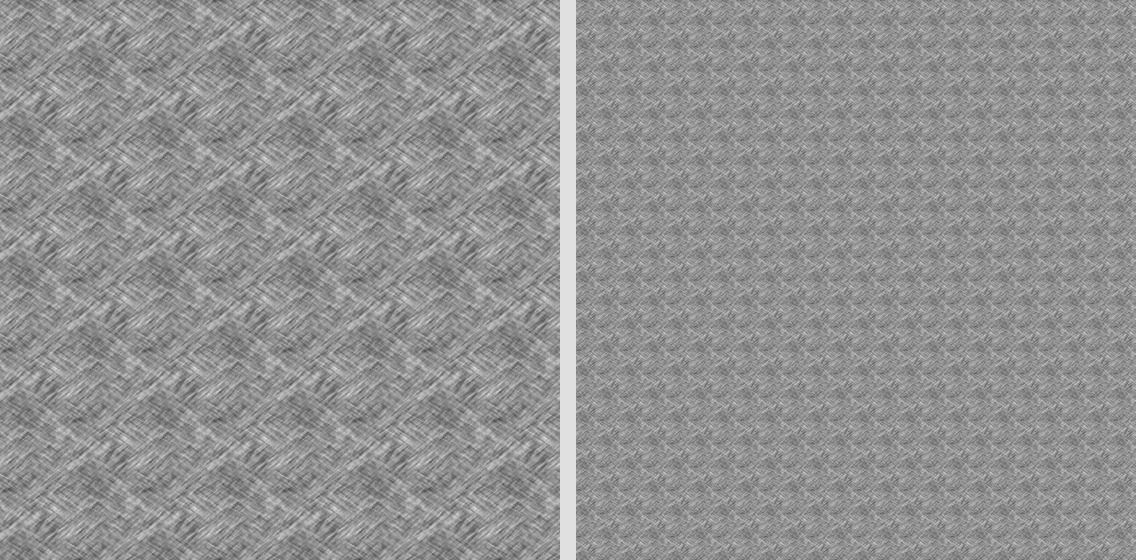
Left, the tile; right, the same tile 3 across and 3 down.
Write a WebGL 1 fragment shader that draws this texture.

```glsl
precision highp float;
uniform vec2 u_resolution;

const float ROWS = 8.0;            // staggered rows of the motif; 4 motifs per row
const float BASE_GRAY = 0.556;
const float HATCH_GAIN = 0.135;
const float GRAIN_GAIN = 0.17;
const float CLOUD_GAIN = 0.11;
const float SCRATCH_GAIN = 0.075;
const vec2 LIGHT_WASH = vec2(0.81, -0.19);
const vec2 DARK_WASH = vec2(0.29, 0.0);
const vec2 DARK_FLECKS = vec2(1.07, 0.01);
const vec2 FALLING_GLINT = vec2(-0.22, -0.15);
const vec2 RISING_GLINT = vec2(0.03, -0.60);

float hash(vec2 cell, float seed) {
  vec3 q = fract(vec3(cell.xyx + seed * 7.31) * vec3(0.1031, 0.1030, 0.0973));
  q += dot(q, q.yzx + 33.33);
  return fract((q.x + q.y) * q.z);
}

float wrap(float i, float period) {
  return floor(mod(i + 0.5, period));
}

// Oblique axes in which the staggered motif repeats at every integer step
vec2 toLattice(vec2 p) {
  return 0.5 * vec2(p.x + p.y, p.x - p.y);
}

float valueNoise(vec2 lattice, float cells, float seed) {
  vec2 g = lattice * cells;
  vec2 i = floor(g);
  vec2 f = smoothstep(0.0, 1.0, g - i);
  vec2 a = vec2(wrap(i.x, cells), wrap(i.y, cells));
  vec2 b = vec2(wrap(i.x + 1.0, cells), wrap(i.y + 1.0, cells));
  return mix(mix(hash(a, seed), hash(vec2(b.x, a.y), seed), f.x),
             mix(hash(vec2(a.x, b.y), seed), hash(b, seed), f.x), f.y);
}

// One pencil line: shades change along it, from a random start
float strand(float along, float row, vec2 cells, float seed) {
  row = wrap(row, cells.y);
  along += cells.x * hash(vec2(row, 91.0), seed);
  float i = floor(along);
  return mix(hash(vec2(wrap(i, cells.x), row), seed),
             hash(vec2(wrap(i + 1.0, cells.x), row), seed),
             smoothstep(0.0, 1.0, along - i));
}

// Parallel lines along the lattice vector (slant, 1); cells = along, across
float hatch(vec2 lattice, float slant, vec2 cells, float seed) {
  vec2 g = vec2(lattice.y, lattice.x - slant * lattice.y) * cells;
  float row = floor(g.y);
  return mix(strand(g.x, row, cells, seed), strand(g.x, row + 1.0, cells, seed),
             smoothstep(0.0, 1.0, g.y - row));
}

// Soft spot repeated with the motif
float patchAt(vec2 lattice, vec2 center, vec2 size) {
  vec2 d = fract(lattice - toLattice(center) + 0.5) - 0.5;
  vec2 p = vec2(d.x + d.y, d.x - d.y) / size;
  return exp(-dot(p, p));
}

void main() {
  vec2 lattice = toLattice(gl_FragCoord.xy / u_resolution * ROWS);
  vec2 mirrored = lattice.yx;

  // Short crossing strokes, from steep rising to steep falling
  float upright = hatch(lattice, -4.0, vec2(46.0, 14.0), 13.0) - 0.5;
  float steep = hatch(mirrored, 0.0, vec2(9.0, 56.0), 1.0) - 0.5;
  float middle = hatch(lattice, 7.0, vec2(58.0, 8.0), 3.0) - 0.5;
  float rising = hatch(lattice, 4.0, vec2(32.0, 14.0), 2.0) - 0.5;
  float shallow = hatch(mirrored, 3.0, vec2(25.0, 18.0), 5.0) - 0.5;
  float falling = hatch(mirrored, 4.0, vec2(36.0, 14.0), 4.0) - 0.5;
  float descent = hatch(lattice, 0.0, vec2(13.0, 56.0), 14.0) - 0.5;

  // Each area leans towards one direction, most of all at the glints
  float lean = smoothstep(0.2, 0.8, valueNoise(lattice, 5.0, 15.0));
  float risingGlint = patchAt(lattice, RISING_GLINT, vec2(0.30, 0.22));
  float fallingGlint = patchAt(lattice, FALLING_GLINT, vec2(0.32, 0.18));
  float strokes = (steep + middle + rising + 0.6 * upright)
                * (mix(0.6, 1.2, lean) + 0.4 * risingGlint)
                + (shallow + falling + 0.6 * descent)
                * (mix(1.2, 0.5, lean) + 0.4 * fallingGlint);

  // Sparse longer scratches
  float scratches = smoothstep(0.87, 0.98, hatch(lattice, 4.0, vec2(12.0, 15.0), 6.0))
                  + smoothstep(0.87, 0.98, hatch(mirrored, 3.0, vec2(10.0, 18.0), 7.0))
                  - smoothstep(0.87, 0.98, hatch(lattice, 4.0, vec2(14.0, 14.0), 8.0));

  // Cloudy wear and fine grain
  float clouds = valueNoise(lattice, 5.0, 9.0) * 0.5
               + valueNoise(lattice, 13.0, 10.0) * 0.5 - 0.5;
  float grain = valueNoise(lattice, 52.0, 11.0) * 0.6
              + valueNoise(lattice, 33.0, 16.0) * 0.4 - 0.5;
  float flecks = patchAt(lattice, DARK_FLECKS, vec2(0.20, 0.07))
               * smoothstep(0.35, 0.75, valueNoise(lattice, 26.0, 12.0));
  float wash = 0.050 * patchAt(lattice, LIGHT_WASH, vec2(0.32, 0.26))
             - 0.060 * patchAt(lattice, DARK_WASH, vec2(0.34, 0.30))
             + 0.035 * (risingGlint + fallingGlint) - 0.13 * flecks;

  float gray = BASE_GRAY + HATCH_GAIN * strokes + SCRATCH_GAIN * scratches
             + CLOUD_GAIN * clouds + GRAIN_GAIN * grain + wash;
  gl_FragColor = vec4(vec3(clamp(gray, 0.0, 1.0)), 1.0);
}
```
